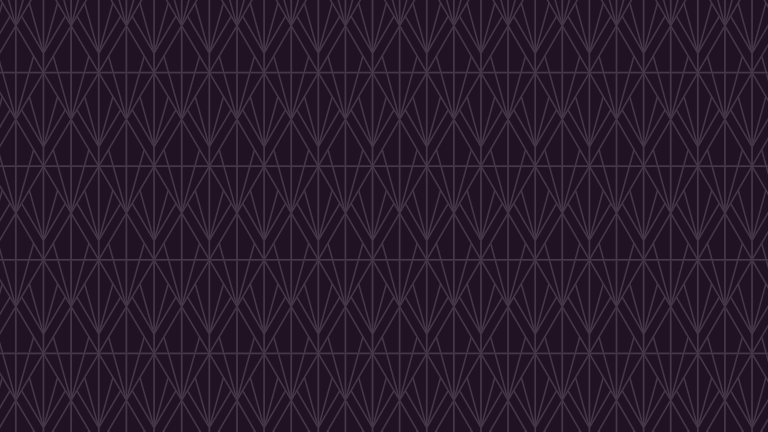
Give the GLSL for this pattern, as a WebGL 2 fragment shader.

```glsl
#version 300 es
precision highp float;
// Art deco lattice: diamonds on a grid of upright and level lines, with two
// staggered fans of rays per tile. Each tile is folded about its axis, and
// the nearest line segment gives the ink coverage.

uniform vec2 u_resolution;
out vec4 fragColor;

// Lengths are fractions of the canvas height
const float TILE_WIDTH      = 0.1255;
const float TILE_WIDTH_LEFT = 0.1280;   // slightly wider tiles left of the anchor
const float TILE_HEIGHT     = 0.2167;
const vec2  ANCHOR          = vec2(0.5486, 0.1819);
const float GRID_HALF_WIDTH = 0.0020;
const float RAY_HALF_WIDTH  = 0.0018;

// Fan shapes are in tile units, where diamond edges have a slope of one
const float LOW_FAN_APEX = 0.2066;      // height of the apex on the tile border
const float OUTER_SLOPE  = 1.0;         // outer ray, parallel to the diamond
const float INNER_SLOPE  = 2.1;         // steep ray beside the fan's axis

const vec3 GROUND = vec3(0.130, 0.072, 0.138);
const vec3 INK    = vec3(0.275, 0.210, 0.286);

float segmentDistance(vec2 p, vec2 a, vec2 b) {
    vec2 ab = b - a;
    float t = clamp(dot(p - a, ab) / dot(ab, ab), 0.0, 1.0);
    return length(p - a - ab * t);
}

// Distance to a ray that climbs sideways from the apex until it meets the
// diamond edge descending from height top above that apex
float fanRay(vec2 p, vec2 size, vec2 apex, float side, float slope, float top) {
    float run = (top - apex.y) / (slope + 1.0);
    vec2 tip = apex + run * vec2(side, slope);
    return segmentDistance(p, apex * size, tip * size);
}

// Signed distance to the upright and level lines
float gridDistance(vec2 cell, vec2 size) {
    float upright = min(cell.x, 0.5 - cell.x) * size.x;
    float level = min(cell.y, 1.0 - cell.y) * size.y;
    return min(upright, level) - GRID_HALF_WIDTH;
}

// Signed distance to the diamond edges and the rays of both fans
float rayDistance(vec2 cell, vec2 size) {
    vec2 highApex = vec2(0.0, 0.5);
    vec2 lowApex = vec2(0.5, LOW_FAN_APEX);
    float d = 1.0;
    // The second pass covers rays that rise in from the tile below
    for (int k = 0; k < 2; k++) {
        vec2 p = (cell + vec2(0.0, float(k))) * size;
        d = min(d, segmentDistance(p, highApex * size, vec2(0.5, 0.0) * size));
        d = min(d, segmentDistance(p, highApex * size, vec2(0.5, 1.0) * size));
        d = min(d, fanRay(p, size, highApex, 1.0, INNER_SLOPE, 1.5));
        d = min(d, fanRay(p, size, lowApex, -1.0, INNER_SLOPE, 1.0));
        d = min(d, fanRay(p, size, lowApex, -1.0, OUTER_SLOPE, 1.0));
    }
    return d - RAY_HALF_WIDTH;
}

void main() {
    float pixel = 1.0 / u_resolution.y;
    vec2 p = gl_FragCoord.xy * pixel - ANCHOR;

    // Tile coordinates, mirrored about the upright axis
    vec2 size = vec2(p.x < 0.0 ? TILE_WIDTH_LEFT : TILE_WIDTH, TILE_HEIGHT);
    vec2 tile = p / size;
    vec2 cell = vec2(abs(tile.x - round(tile.x)), fract(tile.y));

    // Smooth line coverage
    float d = min(gridDistance(cell, size), rayDistance(cell, size));
    float coverage = clamp(0.5 - d / pixel, 0.0, 1.0);
    fragColor = vec4(mix(GROUND, INK, coverage), 1.0);
}
```
